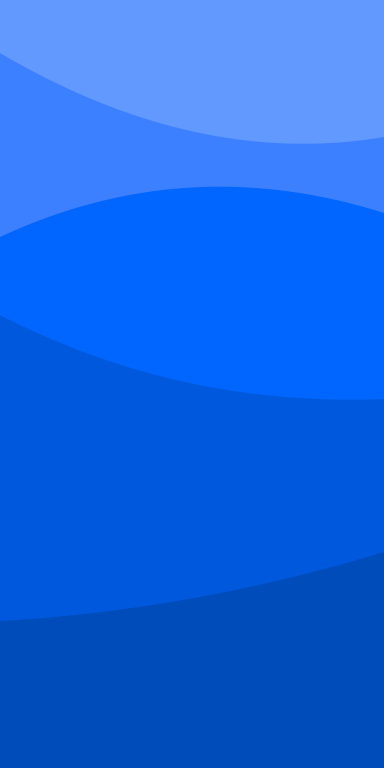
Reproduce this background procedurally as a Shadertoy shader.

```glsl
// Five flat blue layers stacked vertically, divided by gently curved waves.

const vec3 PALE_BLUE   = vec3(0.382, 0.600, 1.000);
const vec3 SOFT_BLUE   = vec3(0.238, 0.502, 1.000);
const vec3 VIVID_BLUE  = vec3(0.000, 0.400, 1.000);
const vec3 STRONG_BLUE = vec3(0.000, 0.349, 0.867);
const vec3 DEEP_BLUE   = vec3(0.000, 0.298, 0.733);

// Crest heights at x = 0, 1/3, 2/3 and 1 of the canvas width
const vec4 SOFT_CREST   = vec4(0.9310, 0.8529, 0.8158, 0.8216);
const vec4 VIVID_CREST  = vec4(0.6914, 0.7457, 0.7552, 0.7227);
const vec4 STRONG_CREST = vec4(0.5898, 0.5221, 0.4870, 0.4805);
const vec4 DEEP_CREST   = vec4(0.1914, 0.2077, 0.2376, 0.2813);

// Cubic through four evenly spaced heights, by forward differences
float crestHeight(vec4 h, float x) {
    float s = 3.0 * x;
    float d1 = h.y - h.x;
    float d2 = h.z - 2.0 * h.y + h.x;
    float d3 = h.w - 3.0 * h.z + 3.0 * h.y - h.x;
    return h.x + s * (d1 + (s - 1.0) / 2.0 * (d2 + (s - 2.0) / 3.0 * d3));
}

// Antialiased coverage of the region below a crest
float below(vec4 crest, vec2 uv) {
    float pixel = 1.0 / iResolution.y;
    return clamp(0.5 + (crestHeight(crest, uv.x) - uv.y) / pixel, 0.0, 1.0);
}

void mainImage(out vec4 fragColor, in vec2 fragCoord) {
    vec2 uv = fragCoord / iResolution.xy;

    // Paint the layers from top to bottom
    vec3 color = PALE_BLUE;
    color = mix(color, SOFT_BLUE, below(SOFT_CREST, uv));
    color = mix(color, VIVID_BLUE, below(VIVID_CREST, uv));
    color = mix(color, STRONG_BLUE, below(STRONG_CREST, uv));
    color = mix(color, DEEP_BLUE, below(DEEP_CREST, uv));

    fragColor = vec4(color, 1.0);
}
```
